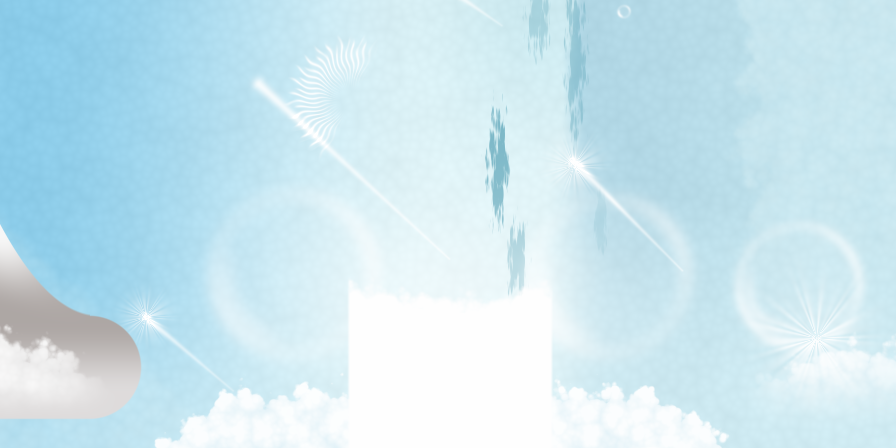
Write a Shadertoy shader that draws this background.

```glsl
// Pale blue sky with billowing clouds, soap bubbles, drifting seeds, paint streaks and a grey stone.
#define SKY_LEFT vec3(.54, .795, .91)
#define SKY_PALE vec3(.87, .95, .965)
#define SKY_RIGHT vec3(.69, .84, .895)
#define SKY_LOW vec3(.83, .93, .955)
#define PAINT vec3(.42, .68, .75)
#define STONE vec3(.68, .655, .645)
#define CLOUD_SHADE vec3(.86, .935, .965)
#define CLOUD_SCALE 17.0
#define SEAM_X 1.28

vec2 hash2(vec2 p) {
    return fract(sin(vec2(dot(p, vec2(127.1, 311.7)), dot(p, vec2(269.5, 183.3)))) * 43758.5);
}

// Distance to the nearest scattered cell point
float cell(vec2 p) {
    vec2 id = floor(p), f = fract(p);
    float d = 2.0;
    for (int j = -1; j <= 1; j++)
        for (int i = -1; i <= 1; i++) {
            vec2 o = vec2(i, j);
            d = min(d, length(o + hash2(id + o) - f));
        }
    return d;
}

// Rounded puffs, roughly -0.4 to 0.4
float billow(vec2 p) {
    return .55 * (.5 - cell(p)) + .3 * (.5 - cell(p * 2.1 + 3.0)) + .15 * (.5 - cell(p * 4.3 + 7.0));
}

// Light trail from a to b, tapering to a point
float trail(vec2 p, vec2 a, vec2 b, float width) {
    vec2 ab = b - a;
    float t = clamp(dot(p - a, ab) / dot(ab, ab), 0.0, 1.0);
    float w = mix(width, .0025, sqrt(t));
    float d = length(p - a - ab * t) / w;
    return exp(-d * d) * (1.0 - .6 * t);
}

// Fine filaments around a centre, fading at the given radius
float rays(vec2 q, float radius, float count) {
    float a = atan(q.y, q.x), r = length(q) / radius;
    float hair = .5 + .5 * sin(a * count + 2.0 * sin(a * 7.0) + 1.5 * sin(a * 13.0));
    return (.25 + .75 * hair) * exp(-r * r * 2.5);
}

// Soft bubble rim with two bright arcs
float bubble(vec2 q, float radius, float rim) {
    float r = length(q), a = atan(q.y, q.x);
    float edge = (r - radius) / rim;
    float arcs = .4 + .6 * pow(abs(cos(a - .55)), 3.0);
    float shine = exp(-pow((r - radius * .82) / rim, 2.0)) * smoothstep(.5, 1.0, cos(a - 3.65));
    return exp(-edge * edge) * arcs + .6 * shine + .12 * smoothstep(radius, radius - rim, r);
}

// Ragged vertical brush mark
float brush(vec2 p, vec2 centre, vec2 size) {
    vec2 q = (p - centre) / size;
    float grain = cell(p * vec2(85.0, 13.0)) * .7 + cell(p * vec2(190.0, 34.0)) * .4;
    return smoothstep(.0, .3, 1.0 - length(q) - grain * .85);
}

// Stone: a bulb joined to a slope that rises at the left
float stone(vec2 p) {
    float slope = .295 + .205 * pow(1.0 - p.x / .22, 2.0);
    return p.x < .2 ? max((p.y - slope) * .7, .065 - p.y) : length(p - vec2(.2, .18)) - .115;
}

void mainImage(out vec4 fragColor, in vec2 fragCoord) {
    vec2 p = fragCoord / iResolution.xy * vec2(2.0, 1.0);
    float px = 1.0 / iResolution.y;
    float puff = billow(p * CLOUD_SCALE);
    float wide = billow(p * 7.0 + 20.0);

    // Sky on both sides of the seam
    vec3 left = mix(SKY_LEFT, SKY_PALE, smoothstep(-.03, .98, p.x + .12 * (.5 - p.y)));
    left = mix(left, SKY_LOW, .45 * smoothstep(.4, .0, p.y));
    left -= vec3(.07, .035, .025) * smoothstep(.55, 1.0, p.y) * smoothstep(.8, 1.2, p.x);
    vec3 right = mix(SKY_RIGHT, vec3(.75, .885, .925), smoothstep(1.3, 1.9, p.x));
    right = mix(right, SKY_LOW, .75 * smoothstep(.65, .05, p.y));
    float seamWidth = mix(.10, .015, smoothstep(.3, .9, p.y));
    vec3 col = mix(left, right, smoothstep(-seamWidth, seamWidth, p.x - SEAM_X + .04 * wide));
    col += .025 * (.45 - cell(p * 45.0)) + .03 * wide;

    // Distant clouds at the sides
    float far = smoothstep(0.0, .05, p.x - 1.65 + .16 * wide + .05 * puff) * smoothstep(.2, .6, p.y);
    far += .6 * smoothstep(0.0, .06, .53 - p.y - p.x + .1 * wide);
    col = mix(col, SKY_PALE, far * (.26 + .4 * puff));

    // Paint streaks
    float paint = brush(p, vec2(1.112, .63), vec2(.042, .21));
    paint += .7 * brush(p, vec2(1.155, .42), vec2(.04, .16));
    paint += .55 * brush(p, vec2(1.285, .87), vec2(.04, .32));
    paint += .45 * brush(p, vec2(1.2, .97), vec2(.045, .16));
    paint += .25 * brush(p, vec2(1.34, .52), vec2(.025, .15));
    col = mix(col, PAINT, min(paint, 1.0) * .85);

    // Bubbles, seeds and trails
    float glow = .40 * bubble(p - vec2(.656, .388), .178, .024);
    glow += .42 * bubble(p - vec2(1.36, .383), .172, .022);
    glow += .55 * bubble(p - vec2(1.784, .362), .135, .014);
    glow += .6 * bubble(p - vec2(1.393, .974), .013, .003);
    glow += .85 * trail(p, vec2(.578, .812), vec2(1.003, .422), .014);
    glow += .8 * trail(p, vec2(1.281, .64), vec2(1.523, .396), .011);
    glow += .7 * trail(p, vec2(.326, .292), vec2(.52, .128), .009);
    glow += .7 * trail(p, vec2(1.03, 1.005), vec2(1.12, .943), .007);
    glow += .7 * rays(p - vec2(1.281, .63), .075, 24.0) + .7 * rays(p - vec2(.326, .292), .065, 24.0);
    glow += .75 * rays(p - vec2(1.823, .245), .16, 19.0);
    vec2 q = p - vec2(.785, .775);
    float r = length(q), a = atan(q.y, q.x);
    float hair = pow(.5 + .5 * sin(a * 54.0 + 2.0 * sin(r * 90.0 + a * 5.0)), 2.0);
    float head = smoothstep(.025, .09, r) * smoothstep(.142, .115, r + .012 * sin(a * 31.0));
    glow += (.15 + .75 * hair) * head * smoothstep(-.1, .3, dot(q / max(r, px), vec2(-.906, .423)));
    glow += .45 * exp(-dot((p - vec2(1.0, .33)) * vec2(3.2, 5.0), (p - vec2(1.0, .33)) * vec2(3.2, 5.0)));
    col = mix(col, vec3(1.0), clamp(glow, 0.0, 1.0));

    // Stone with a small cloud across it
    vec3 rock = mix(vec3(.87, .86, .86), STONE, smoothstep(.12, .28, p.y));
    rock = mix(rock, vec3(.97), smoothstep(.31, .48, p.y + .25 * p.x) * smoothstep(.2, .0, p.x));
    rock = mix(rock, vec3(.96 + .1 * puff), .9 * smoothstep(0.0, .03, .25 - p.y - 1.8 * p.x * p.x + .1 * puff)
        * smoothstep(.06, .16, p.y) * smoothstep(.27, .1, p.x));
    col = mix(col, rock, smoothstep(px, -px, stone(p)));

    // Cloud banks and the white central column
    vec3 white = mix(CLOUD_SHADE, vec3(1.0), clamp(.7 + 1.6 * puff, 0.0, 1.0));
    float top = .16 * smoothstep(.28, .54, p.x) * smoothstep(1.74, 1.42, p.x) - .035;
    col = mix(col, white, .92 * smoothstep(0.0, .018, top - p.y + .12 * puff));
    float bank = smoothstep(0.0, .03, .225 - p.y - .5 * max(1.85 - p.x, 0.0) + .12 * puff);
    col = mix(col, white, .75 * bank * smoothstep(.04, .2, p.y) * smoothstep(1.64, 1.8, p.x));
    float crest = .335 + .025 * smoothstep(.08, .19, abs(p.x - 1.005));
    float column = smoothstep(.231, .223, abs(p.x - 1.005)) * smoothstep(-.006, .025, crest - p.y + .07 * puff);
    col = mix(col, vec3(.995), column);

    fragColor = vec4(clamp(col, 0.0, 1.0), 1.0);
}
```
